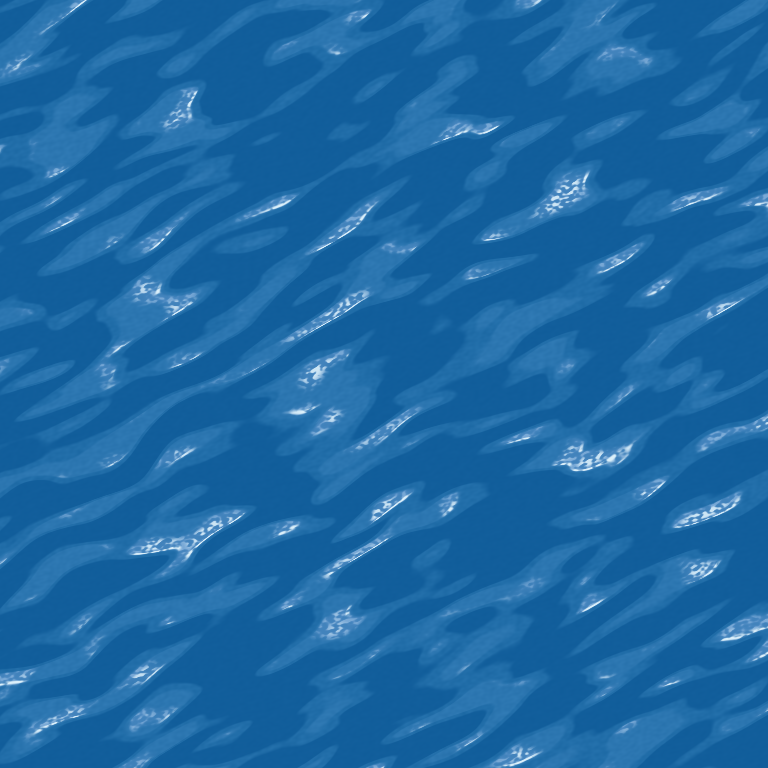
Give the GLSL for this texture, as a WebGL 1 fragment shader.

```glsl
precision highp float;

uniform vec2 u_resolution;

const vec3 DEEP = vec3(0.068, 0.368, 0.608);
const vec3 BODY = vec3(0.128, 0.428, 0.660);
const vec3 CREST = vec3(0.172, 0.463, 0.692);
const vec3 SHEEN = vec3(0.310, 0.545, 0.765);
const vec3 SPARK = vec3(0.500, 0.680, 0.850);
const vec3 FOAM = vec3(0.860, 0.940, 0.980);

const float WAVE_ANGLE = 0.50;
const vec2 WAVE_SCALE = vec2(7.5, 31.0);   // cells along and across the crests
const vec2 BEND_SCALE = vec2(6.0, 8.0);
const float BEND = 0.026;
const vec2 SWELL_SCALE = vec2(3.0, 5.0);
const float SWELL = 0.07;
const vec2 PATCH_SCALE = vec2(11.0, 24.0);
const vec2 SPECKLE_SCALE = vec2(115.0, 210.0);
const float BODY_LEVEL = 0.03;
const float CREST_LEVEL = 0.20;
const float GLINT_LEVEL = 0.25;
const float EDGE = 0.045;                  // softness in units of wave height
const float RIM_WIDTH = 0.065;
const float SLOPE_STEP = 0.003;
const float GRAIN = 0.016;

vec2 gradient(vec2 cell) {
  float h = fract(sin(dot(cell, vec2(127.1, 311.7))) * 43758.5453);
  return vec2(cos(h * 6.2832), sin(h * 6.2832));
}

// Gradient noise, centred on zero
float noise(vec2 p) {
  vec2 i = floor(p);
  vec2 f = p - i;
  vec2 u = f * f * f * (f * (f * 6.0 - 15.0) + 10.0);
  vec2 e = vec2(1.0, 0.0);
  float bottom = mix(dot(gradient(i), f), dot(gradient(i + e), f - e), u.x);
  float top = mix(dot(gradient(i + e.yx), f - e.yx),
                  dot(gradient(i + e.xx), f - e.xx), u.x);
  return mix(bottom, top, u.y);
}

// Long bent ripples riding on a broad swell
float waveHeight(vec2 q) {
  float swell = SWELL * noise(q * SWELL_SCALE + 31.7);
  q.y += BEND * noise(q * BEND_SCALE + 7.3);
  q.x += BEND * noise(q * BEND_SCALE.yx + 19.1);
  float ripples = noise(q * WAVE_SCALE);
  ripples += 0.5 * noise(q * WAVE_SCALE * 1.6 + vec2(11.4, 5.6));
  return ripples + swell;
}

float rise(float level, float h) {
  return smoothstep(level - EDGE, level + EDGE, h);
}

void main() {
  vec2 p = gl_FragCoord.xy / min(u_resolution.x, u_resolution.y);
  float c = cos(WAVE_ANGLE);
  float s = sin(WAVE_ANGLE);
  vec2 q = vec2(c * p.x + s * p.y, c * p.y - s * p.x);

  float h = waveHeight(q);
  float slope = waveHeight(q + vec2(0.0, SLOPE_STEP)) - h;

  // Flat tones of the water, some crests staying dull
  float dull = 0.09 * noise(q * SWELL_SCALE * 2.0 + 87.4);
  vec3 color = mix(DEEP, BODY, rise(BODY_LEVEL, h));
  color = mix(color, CREST, rise(CREST_LEVEL + dull, h));

  // Fine texture, sheared against the crests
  vec2 sheared = vec2(q.x - 0.6 * q.y, q.y + 0.3 * q.x);
  float speckle = noise(sheared * SPECKLE_SCALE);
  speckle += 0.6 * noise(q * SPECKLE_SCALE * vec2(0.4, 0.6) + 71.5);
  color += GRAIN * speckle * (0.4 + rise(BODY_LEVEL, h));

  // Broken reflections on some of the crests
  float patches = smoothstep(0.0, 0.24, noise(q * PATCH_SCALE + 53.2));
  float glint = rise(GLINT_LEVEL, h) * patches;
  color = mix(color, SHEEN, glint * (0.65 + 0.35 * smoothstep(-0.3, 0.2, speckle)));
  color = mix(color, SPARK, glint * 0.85 * smoothstep(0.0, 0.4, speckle));

  // Bright rim on the lower face, and white cores
  float lit = smoothstep(-0.01, 0.04, slope);
  float rim = 1.0 - smoothstep(0.2, 1.0, abs(h - GLINT_LEVEL - EDGE) / RIM_WIDTH);
  float broken = smoothstep(-0.5, 0.1, speckle);
  float core = smoothstep(0.36, 0.52, h) * smoothstep(-0.1, 0.3, speckle);
  float white = max(rim * lit * broken, core * 0.85);
  color = mix(color, FOAM, patches * patches * white);

  gl_FragColor = vec4(color, 1.0);
}
```
